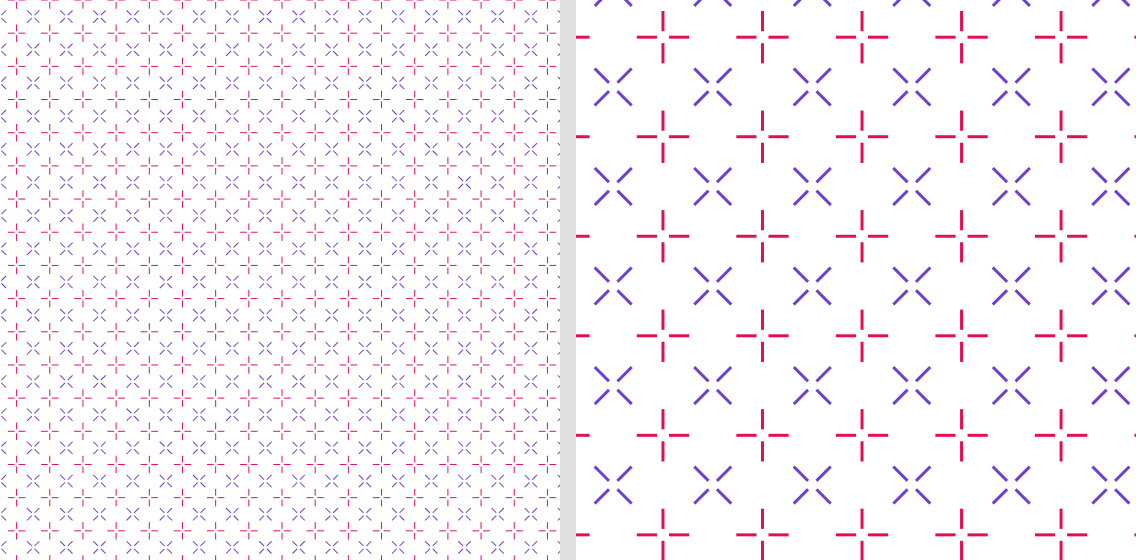
Left: the whole. Right: its middle third, enlarged.
Reproduce this pattern procedurally as a Shadertoy shader.

```glsl
// Fine grid of crimson plus signs and violet crosses, open at the centre, on white.

// Share of a pixel-wide window around x that lies inside [lo, hi].
float coverage(float x, float lo, float hi, float pixel) {
    return clamp((min(x + 0.5 * pixel, hi) - max(x - 0.5 * pixel, lo)) / pixel, 0.0, 1.0);
}

// Four equal arms around the origin with a gap in the middle.
float fourArms(vec2 p, float pixel) {
    p = abs(p);
    float along = max(p.x, p.y);
    float across = min(p.x, p.y);
    return coverage(along, 0.06, 0.263, pixel) * coverage(across, -0.015, 0.015, pixel);
}

// Coordinates relative to the nearest cell centre.
vec2 cell(vec2 p) {
    return fract(p) - 0.5;
}

void mainImage(out vec4 fragColor, in vec2 fragCoord) {
    // Grid units, measured from the upper left corner
    float repeats = 16.879;
    float pixel = repeats / iResolution.y;
    vec2 grid = vec2(fragCoord.x, iResolution.y - fragCoord.y) * pixel;

    // Two interleaved lattices, the second turned by 45 degrees
    vec2 plusPos = cell(grid + vec2(0.0, 0.5));
    vec2 crossPos = cell(grid + vec2(0.5, 0.0));
    crossPos = vec2(crossPos.x + crossPos.y, crossPos.y - crossPos.x) * sqrt(0.5);

    // Ink on white
    vec3 color = vec3(1.0);
    color = mix(color, vec3(0.90, 0.05, 0.34), fourArms(plusPos, pixel));
    color = mix(color, vec3(0.43, 0.25, 0.81), fourArms(crossPos, pixel));
    fragColor = vec4(color, 1.0);
}
```
